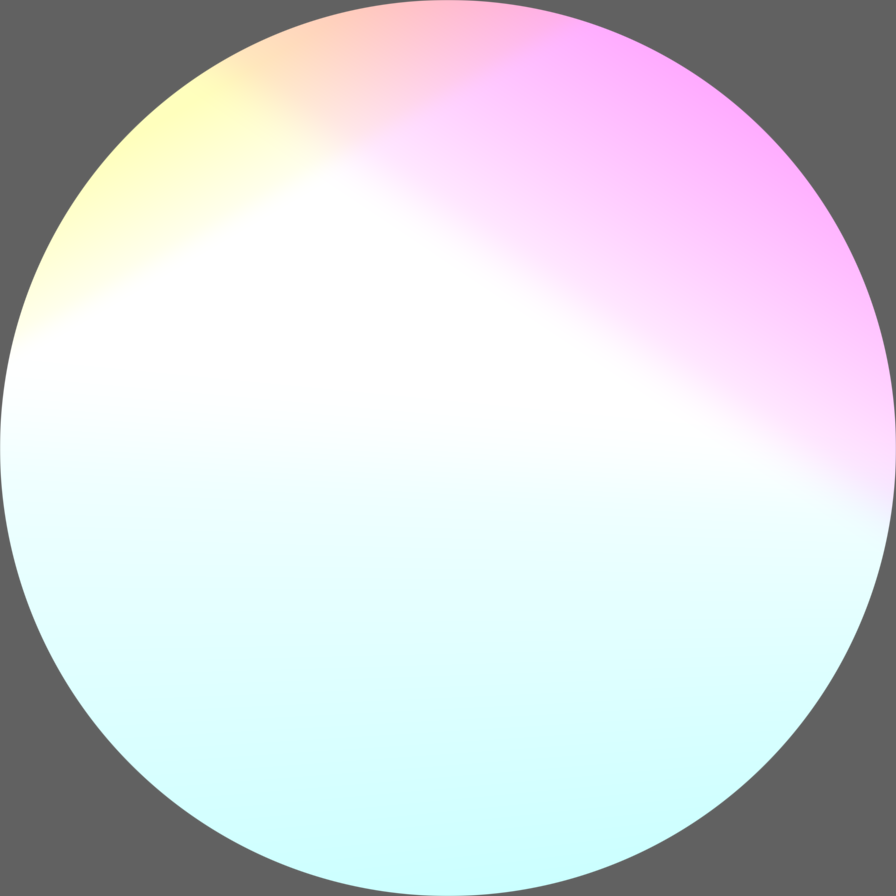
Give the GLSL for this background, as a three.js fragment shader.

```glsl
// Draws a pale disc on grey, tinted by cyan, magenta and yellow linear washes.
varying vec2 vUv;

const vec3 GREY = vec3(0.38);
const vec2 DISC_CENTRE = vec2(0.5);
const float DISC_RADIUS = 0.5;
const float EDGE_SOFTNESS = 0.001;

// Light each wash absorbs at full strength
const vec3 CYAN_ABSORB = vec3(0.21, 0.0, 0.0);
const vec3 MAGENTA_ABSORB = vec3(0.0, 0.33, 0.0);
const vec3 YELLOW_ABSORB = vec3(0.0, 0.0, 0.26);

// Wash directions, with their start and end along each direction
const vec2 MAGENTA_DIR = vec2(0.555, 0.832);
const vec2 MAGENTA_SPAN = vec2(0.85, 1.19);
const vec2 YELLOW_DIR = vec2(-0.5, 0.866);
const vec2 YELLOW_SPAN = vec2(0.5, 0.66);

// Heights of the cyan wash at the left and right sides
const vec2 CYAN_START = vec2(0.64, 0.53);
const vec2 CYAN_END = vec2(-0.1, 0.05);

const float WASH_TOE = 0.25;
const float WASH_POWER = 0.85;

// Ramp with a soft toe and a gently flattening rise
float washRamp(float start, float end, float position) {
  float t = clamp((position - start) / (end - start), 0.0, 1.0);
  return pow(t, WASH_POWER) * smoothstep(0.0, WASH_TOE, t);
}

void main() {
  // Wash strengths
  float magenta = washRamp(MAGENTA_SPAN.x, MAGENTA_SPAN.y, dot(vUv, MAGENTA_DIR));
  float yellow = washRamp(YELLOW_SPAN.x, YELLOW_SPAN.y, dot(vUv, YELLOW_DIR));
  float cyanStart = mix(CYAN_START.x, CYAN_START.y, vUv.x);
  float cyanEnd = mix(CYAN_END.x, CYAN_END.y, vUv.x);
  float cyan = washRamp(cyanStart, cyanEnd, vUv.y);

  // Subtract the washes from white
  vec3 discColor = vec3(1.0) - cyan * CYAN_ABSORB
    - magenta * MAGENTA_ABSORB - yellow * YELLOW_ABSORB;

  // Disc over the grey ground
  float discDistance = length(vUv - DISC_CENTRE) - DISC_RADIUS;
  float discMask = 1.0 - smoothstep(-EDGE_SOFTNESS, EDGE_SOFTNESS, discDistance);
  gl_FragColor = vec4(mix(GREY, discColor, discMask), 1.0);
}
```
